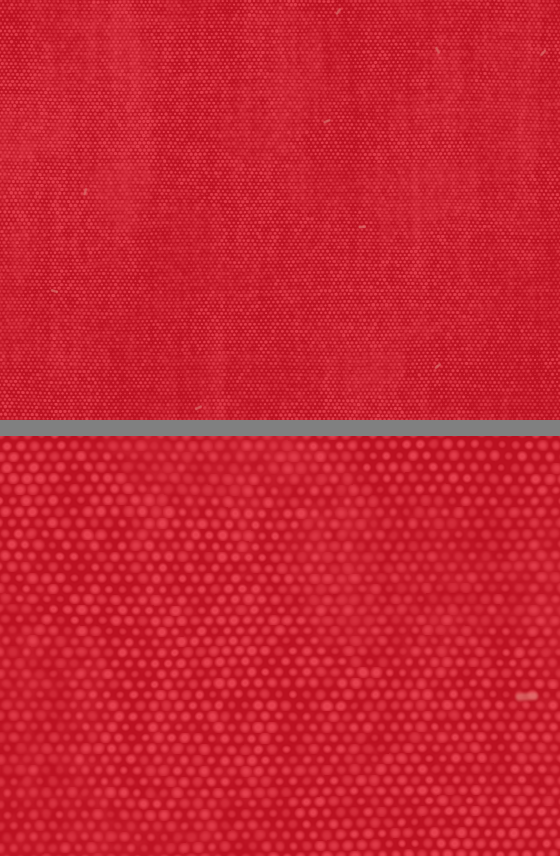
Top: the whole. Bottom: its middle third, enlarged.
Give the GLSL for this texture, as a Shadertoy shader.

```glsl
// Plain-woven red canvas cloth: staggered thread bumps, soft streaks and a few lint flecks.

const vec2 WEAVE_COUNT = vec2(126.0, 116.0); // bumps across, rows down
const vec2 LINT_CELLS = vec2(16.0, 12.0);
const vec3 GAP_RED = vec3(0.735, 0.065, 0.13);
const vec3 BODY_RED = vec3(0.79, 0.13, 0.19);
const vec3 CREST_RED = vec3(0.90, 0.25, 0.31);
const vec3 LINT_COLOR = vec3(0.88, 0.50, 0.47);

float hash(vec2 p) {
    vec3 q = fract(p.xyx * vec3(0.1031, 0.1030, 0.0973));
    q += dot(q, q.yzx + 33.33);
    return fract((q.x + q.y) * q.z);
}

float noise(vec2 p) {
    vec2 cell = floor(p);
    vec2 f = fract(p);
    f = f * f * (3.0 - 2.0 * f);
    float low = mix(hash(cell), hash(cell + vec2(1.0, 0.0)), f.x);
    float high = mix(hash(cell + vec2(0.0, 1.0)), hash(cell + 1.0), f.x);
    return mix(low, high, f.y);
}

float fbm(vec2 p) {
    float sum = 0.0;
    float gain = 0.5;
    for (int i = 0; i < 4; i++) {
        sum += gain * noise(p);
        p = p * 2.03 + 17.1;
        gain *= 0.5;
    }
    return sum / 0.9375;
}

// Height of the staggered bumps, each with its own brightness and size
float weave(vec2 p, float variation) {
    float row = floor(p.y);
    p.x += 0.5 * mod(row, 2.0);
    vec2 id = vec2(floor(p.x), row);
    vec2 offset = fract(p) - 0.5;
    float size = 1.0 + variation * (hash(id + 41.0) - 0.5);
    float d = length(offset / (vec2(0.50, 0.60) * size));
    float bump = 1.0 - smoothstep(0.1, 1.0, d);
    return bump * (1.0 + 1.6 * variation * (hash(id) - 0.5));
}

// Sparse short fibres, one candidate per cell
float lint(vec2 p) {
    vec2 id = floor(p);
    vec2 center = 0.3 + 0.4 * vec2(hash(id + 3.0), hash(id + 8.0));
    float angle = 6.2832 * hash(id + 15.0);
    vec2 axis = vec2(cos(angle), sin(angle));
    vec2 q = fract(p) - center;
    float along = clamp(dot(q, axis), -0.07, 0.07);
    float d = length(q - axis * along);
    return step(0.965, hash(id + 27.0)) * (1.0 - smoothstep(0.01, 0.06, d));
}

vec3 clothColor(float level) {
    vec3 color = mix(GAP_RED, BODY_RED, smoothstep(0.0, 0.4, level));
    return mix(color, CREST_RED, clamp((level - 0.3) / 0.7, 0.0, 1.0));
}

void mainImage(out vec4 fragColor, in vec2 fragCoord) {
    vec2 uv = fragCoord / iResolution.xy;

    // Threads wander slightly from a straight grid
    vec2 wander = vec2(fbm(uv * vec2(7.0, 5.0)), fbm(uv * vec2(5.0, 7.0) + 60.0)) - 0.5;
    vec2 threads = uv * WEAVE_COUNT + 1.2 * wander;

    // Broad wear, vertical streaks and thread-to-thread tone
    float cloud = fbm(uv * vec2(4.0, 3.0) + 5.0) - 0.5;
    float streak = fbm(uv * vec2(13.0, 1.5) + 31.0) - 0.5;
    float warpTone = noise(threads * vec2(1.0, 0.06) + 90.0) - 0.5;
    float weftTone = noise(threads * vec2(0.05, 1.0) + 140.0) - 0.5;
    float grain = noise(threads * 1.7 + 200.0) - 0.5;

    // Crisp and flattened patches alternate
    float relief = mix(0.55, 0.95, smoothstep(0.3, 0.7, fbm(uv * 9.0 + 70.0)));
    float level = 0.40 + relief * (weave(threads, 0.4) - 0.36);
    level += 0.30 * cloud + 0.35 * streak;
    level += 0.14 * warpTone + 0.10 * weftTone + 0.18 * grain;

    vec3 color = clothColor(level);
    color = mix(color, LINT_COLOR, 0.6 * lint(uv * LINT_CELLS));
    fragColor = vec4(color, 1.0);
}
```
